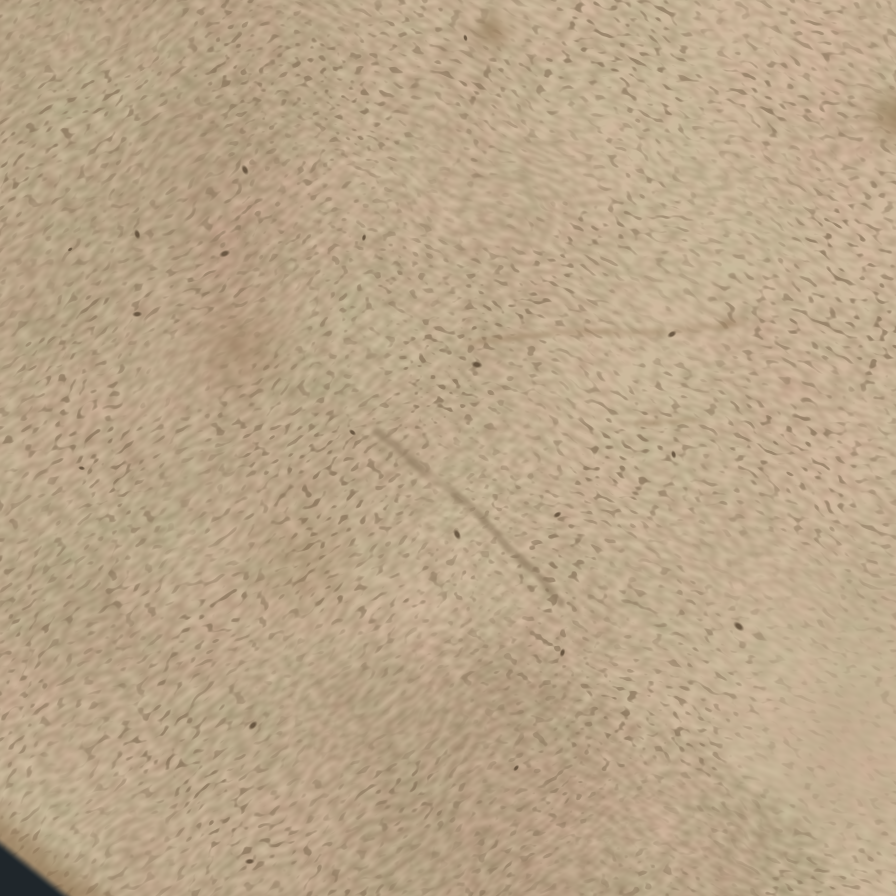
A Shadertoy shader for this texture:

```glsl
// Worn tan stone: a warm base with broad mottling, covered in short slanted grains.
// Gradient noise, stretched along two directions, makes grains and specks; distance
// functions add a curved shade, a scratch, faint streaks, pits and a dark corner.

const vec3 STONE_DARK  = vec3(0.65, 0.57, 0.46);
const vec3 STONE_LIGHT = vec3(0.79, 0.71, 0.60);
const vec3 SPECK_COLOR = vec3(0.53, 0.45, 0.35);
const vec3 STAIN_COLOR = vec3(0.56, 0.45, 0.32);
const vec3 PIT_COLOR   = vec3(0.34, 0.27, 0.19);
const vec3 CORNER_COLOR = vec3(0.12, 0.15, 0.17);
const vec3 HUE_SHIFT   = vec3(0.030, -0.008, 0.010);

const vec2 GRAIN_FREQ  = vec2(66.0, 142.0);  // along and across a grain
const vec2 SPECK_FREQ  = vec2(78.0, 150.0);
const float ANGLE_RIGHT = -0.42;
const float ANGLE_LEFT  = 0.65;
const float GRAIN_CONTRAST = 0.50;
const float SPECK_STRENGTH = 0.62;
const float MOTTLE_CONTRAST = 0.34;
const float PIT_GRID   = 9.0;
const float PIT_CHANCE = 0.24;
const float PIT_RADIUS = 0.0036;
const vec2 SHADE_CENTER = vec2(0.44, -0.34);
const float SHADE_RADIUS = 0.615;

float hash(vec2 cell) {
    uvec2 q = uvec2(ivec2(cell)) * uvec2(1597334673u, 3812015801u);
    uint h = (q.x ^ q.y) * 1597334673u;
    h ^= h >> 15;
    h *= 3812015801u;
    h ^= h >> 16;
    return float(h >> 8) / 16777216.0;
}

float cornerSlope(vec2 cell, vec2 offset) {
    float a = 6.2832 * hash(cell);
    return dot(vec2(cos(a), sin(a)), offset);
}

float gradientNoise(vec2 p) {
    vec2 i = floor(p), f = p - i;
    vec2 w = f * f * f * (f * (f * 6.0 - 15.0) + 10.0);
    vec2 e = vec2(1.0, 0.0);
    float low  = mix(cornerSlope(i, f), cornerSlope(i + e, f - e), w.x);
    float high = mix(cornerSlope(i + e.yx, f - e.yx), cornerSlope(i + 1.0, f - 1.0), w.x);
    return 1.4 * mix(low, high, w.y);
}

float fbm(vec2 p) {
    float sum = 0.0, amp = 0.55;
    for (int i = 0; i < 4; i++) {
        sum += amp * gradientNoise(p);
        p = mat2(1.6, 1.2, -1.2, 1.6) * p + 17.3;
        amp *= 0.55;
    }
    return sum;
}

vec2 rotate(vec2 p, float a) {
    float c = cos(a), s = sin(a);
    return vec2(c * p.x + s * p.y, c * p.y - s * p.x);
}

// Stretched noise whose direction turns from the left side to the right
float slantedNoise(vec2 p, vec2 freq, float side) {
    float left  = gradientNoise(rotate(p, ANGLE_LEFT) * freq + 31.0);
    float right = gradientNoise(rotate(p, ANGLE_RIGHT) * freq + 57.0);
    return mix(left, right, side) / length(vec2(1.0 - side, side));
}

float segment(vec2 p, vec2 a, vec2 b) {
    vec2 d = b - a;
    return length(p - a - d * clamp(dot(p - a, d) / dot(d, d), 0.0, 1.0));
}

float blot(vec2 p, vec2 center, float radius) {
    vec2 d = (p - center) / radius;
    return exp(-dot(d, d));
}

// Rare small oval pits, one at most in each grid cell
float pits(vec2 p) {
    vec2 cell = floor(p * PIT_GRID);
    vec2 jitter = 0.15 + 0.7 * vec2(hash(cell + 101.0), hash(cell + 202.0));
    vec2 d = rotate(p - (cell + jitter) / PIT_GRID, 3.0 * hash(cell + 303.0));
    float radius = PIT_RADIUS * (0.6 + 0.7 * hash(cell + 404.0));
    float oval = length(d * vec2(0.75, 1.3));
    return step(hash(cell + 505.0), PIT_CHANCE) * (1.0 - smoothstep(0.4 * radius, 1.3 * radius, oval));
}

void mainImage(out vec4 fragColor, in vec2 fragCoord) {
    vec2 uv = fragCoord / iResolution.y;
    vec2 warped = uv + 0.008 * vec2(gradientNoise(uv * 9.0), gradientNoise(uv * 9.0 + 40.0));
    float side = smoothstep(-0.25, 0.35, uv.x - 0.45 + 0.4 * (uv.y - 0.5));
    float mottle = fbm(uv * 4.5 + 8.0);

    // Broad light and shade
    float tone = mix(0.62, 0.86, side) + MOTTLE_CONTRAST * mottle;
    tone -= 0.26 * blot(uv, vec2(0.20, 0.83), 0.24);
    float shadeEdge = length(uv - SHADE_CENTER) - SHADE_RADIUS + 0.012 * mottle;
    float softness = mix(0.07, 0.012, smoothstep(0.35, 0.8, uv.x));
    tone -= 0.27 * (1.0 - smoothstep(-softness, softness, shadeEdge)) * smoothstep(0.05, 0.5, uv.x);

    // Grains and specks, thinned out in the smooth patch at the lower right
    float smoothPatch = blot(uv, vec2(0.95, 0.19), 0.17) * smoothstep(-0.01, 0.02, shadeEdge);
    float calm = 1.0 - 0.75 * smoothPatch;
    tone += GRAIN_CONTRAST * calm * slantedNoise(warped, GRAIN_FREQ, side);
    tone += 0.14 * calm * gradientNoise(uv * 38.0);
    vec3 color = mix(STONE_DARK, STONE_LIGHT, clamp(tone, -0.3, 1.12));
    color += HUE_SHIFT * (fbm(uv * 6.0 + 70.0) + 0.5 * gradientNoise(uv * 45.0 + 5.0));
    float density = clamp(0.75 + 1.3 * fbm(uv * 7.0 + 25.0), 0.2, 1.2) * calm;
    float speck = smoothstep(0.2, 0.62, slantedNoise(warped + 3.0, SPECK_FREQ, side));
    color = mix(color, SPECK_COLOR, SPECK_STRENGTH * density * speck);

    // Stains, scratch and streaks
    float stain = 0.3 * blot(uv, vec2(0.27, 0.61), 0.045) + 0.5 * blot(uv, vec2(0.55, 0.965), 0.018)
                + 0.6 * blot(uv, vec2(1.0, 0.87), 0.025) + 0.22 * blot(uv, vec2(0.34, 0.37), 0.06);
    float ragged = 0.6 + 0.8 * gradientNoise(uv * 40.0 + 90.0);
    vec2 bent = warped - vec2(0.0, 0.012 * sin(15.0 * (uv.x - 0.42)));
    float scratch = 1.0 - smoothstep(0.001, 0.008, segment(bent, vec2(0.425, 0.518), vec2(0.622, 0.325)));
    float streak = 1.0 - smoothstep(0.0, 0.008, segment(warped, vec2(0.52, 0.615), vec2(0.83, 0.642)));
    streak += 1.0 - smoothstep(0.0, 0.007, segment(warped, vec2(0.71, 0.531), vec2(0.77, 0.528)));
    color = mix(color, STAIN_COLOR, clamp(stain + 0.4 * streak * ragged, 0.0, 0.8));
    color = mix(color, SPECK_COLOR, 0.5 * scratch * clamp(ragged + 0.2, 0.3, 1.0));
    color = mix(color, PIT_COLOR, 0.8 * pits(uv));

    // Dark lower left corner with a dull rim
    float corner = dot(uv, vec2(0.62, 0.78)) - 0.046;
    color = mix(color, STAIN_COLOR, 0.6 * (1.0 - smoothstep(0.005, 0.045, corner)));
    color = mix(color, CORNER_COLOR, 1.0 - smoothstep(-0.006, 0.006, corner));
    fragColor = vec4(color, 1.0);
}
```
